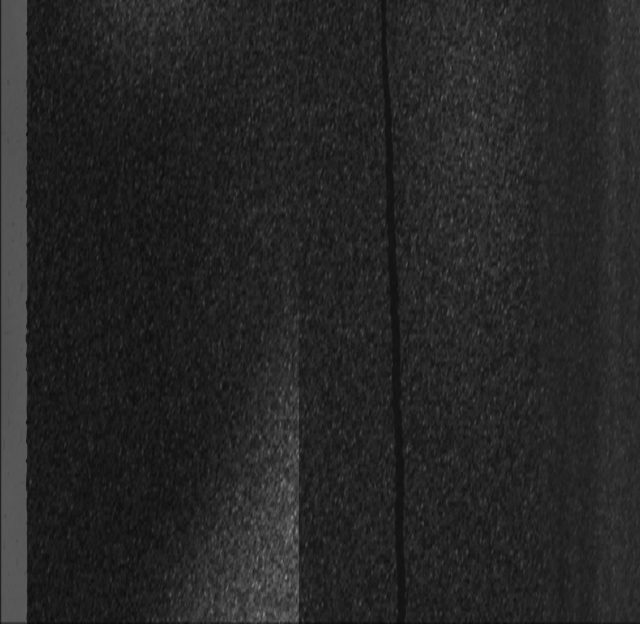
A Shadertoy shader for this texture:

```glsl
float hash(vec2 cell) {
    uvec2 q = uvec2(ivec2(cell) + 4096) * uvec2(1597334673u, 3812015801u);
    uint n = (q.x ^ q.y) * 1597334673u;
    n = (n ^ (n >> 15)) * 2246822519u;
    return float((n ^ (n >> 13)) >> 8) / 16777216.0;
}

float valueNoise(vec2 p) {
    vec2 i = floor(p), f = fract(p);
    f = f * f * (3.0 - 2.0 * f);
    return mix(mix(hash(i), hash(i + vec2(1, 0)), f.x),
               mix(hash(i + vec2(0, 1)), hash(i + 1.0), f.x), f.y);
}

// Sparse slanted flecks, one per jittered cell
float flecks(vec2 uv) {
    vec2 p = uv * vec2(190.0, 105.0);
    vec2 home = floor(p);
    float light = 0.0;
    for (int y = -1; y <= 1; y++) {
        for (int x = -1; x <= 1; x++) {
            vec2 cell = home + vec2(x, y);
            vec2 jitter = vec2(hash(cell + 311.0), hash(cell + 727.0));
            vec2 d = p - cell - jitter;
            d.x -= d.y * (0.7 * hash(cell + 151.0) - 0.15);
            float strength = pow(hash(cell), 5.0);
            light += strength * exp(-dot(d * d, vec2(11.0, 5.5)));
        }
    }
    return light;
}

float blob(vec2 uv, vec2 center, vec2 size) {
    vec2 d = (uv - center) / size;
    return exp(-dot(d, d));
}

// Dim panel with a diagonal glow below and a soft one above
float leftPanel(vec2 uv) {
    float diagonal = uv.x - 0.2 - 0.49 * uv.y;
    float haze = smoothstep(0.2, 0.467, uv.x) * smoothstep(0.1, 0.5, uv.y);
    return 0.108 + 0.2 * smoothstep(-0.04, 0.22, diagonal)
        + 0.042 * haze
        + 0.11 * blob(uv, vec2(0.23, 1.04), vec2(0.11, 0.15));
}

// Panel with a broad glow and vertical streaks toward the right
float rightPanel(vec2 uv) {
    float streaks = valueNoise(vec2(uv.x * 48.0, uv.y * 1.5))
        + 0.5 * valueNoise(vec2(uv.x * 130.0, uv.y * 2.0 + 9.0)) - 0.75;
    float rim = smoothstep(0.91, 0.97, uv.x);
    return 0.143 + 0.06 * blob(uv, vec2(0.74, 0.85), vec2(0.1, 0.38))
        + 0.035 * smoothstep(0.8, 0.84, uv.x) * streaks
        + rim * (0.03 + 0.035 * smoothstep(0.5, 1.0, uv.y));
}

void mainImage(out vec4 fragColor, in vec2 fragCoord) {
    vec2 uv = fragCoord / iResolution.xy;
    float aa = 0.8 / iResolution.x;

    // Panels meeting at a sharp vertical seam
    float seam = smoothstep(-aa, aa, uv.x - 0.467);
    float tone = mix(leftPanel(uv), rightPanel(uv), seam);

    // Vertically stretched grain, calmer among the streaks
    vec2 slanted = uv - vec2(uv.y * 0.12, 0.0);
    float grain = 0.65 * valueNoise(slanted * vec2(290.0, 130.0))
        + 0.35 * valueNoise(uv * vec2(490.0, 260.0) + 37.0) - 0.5;
    float calm = mix(1.0, 0.55, smoothstep(0.8, 0.88, uv.x));
    float fleck = flecks(uv);
    tone *= 1.0 + calm * (0.85 * grain + 0.85 * (fleck - 0.12));

    // Leaning dark crack with rough sides
    float crackX = 0.628 - 0.031 * pow(uv.y, 1.35)
        + 0.003 * (valueNoise(vec2(uv.y * 14.0, 3.0)) - 0.5)
        + 0.003 * (valueNoise(vec2(uv.y * 110.0, 8.0)) - 0.5);
    float halfWidth = mix(0.0062, 0.0038, smoothstep(0.6, 1.0, uv.y));
    float crack = 1.0 - smoothstep(-0.0015, 0.0015, abs(uv.x - crackX) - halfWidth);
    tone = mix(tone, 0.075 + 0.02 * grain, 0.93 * crack);

    // Smooth pale border strip with a nibbled edge
    float edgeX = 0.0425 - 0.0025 * pow(valueNoise(vec2(uv.y * 130.0, 5.0)), 3.0);
    float strip = 1.0 - smoothstep(-aa, aa, uv.x - edgeX);
    float stain = smoothstep(0.83, 0.97, valueNoise(uv * vec2(150.0, 75.0) + 80.0));
    float stripTone = 0.335 + 0.03 * (valueNoise(uv * vec2(20.0, 5.0)) - 0.5)
        + 0.02 * grain - 0.03 * stain;
    stripTone *= mix(0.4, 1.0, smoothstep(0.001, 0.003, uv.x));
    tone = mix(tone, stripTone, strip);

    // Thin dark line along the bottom
    tone *= mix(0.6, 1.0, smoothstep(0.001, 0.005, uv.y));
    fragColor = vec4(vec3(clamp(tone, 0.0, 1.0)), 1.0);
}
```
